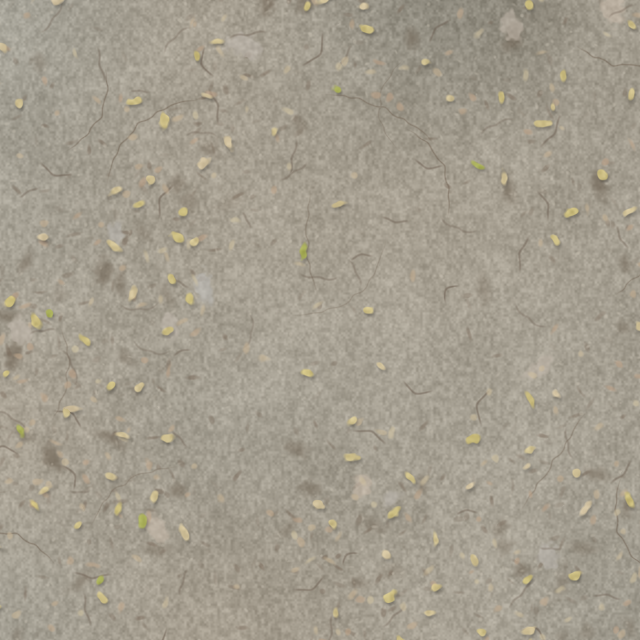
Write a Shadertoy shader that draws this texture.

```glsl
// Dusty trodden ground with fallen yellow petals, crumbs, stones and twigs.
// Layered noise makes the soil; jittered grids scatter soft rotated blobs
// and bent strands over it, gathered into drifts by a litter density field.

#define SOIL vec3(0.640, 0.619, 0.568)
#define PATCH_CONTRAST 0.085
#define GRAIN_CONTRAST 0.085
#define PETAL_SHARE 0.50
#define CRUMB_SHARE 0.24
#define STAIN_SHARE 0.26
#define STONE_SHARE 0.20
#define TWIG_SHARE 0.42
#define EDGE 0.0018

vec3 hash3(vec2 p) {
    vec3 q = fract(p.xyx * vec3(0.1031, 0.1030, 0.0973));
    q += dot(q, q.yxz + 33.33);
    return fract((q.xxy + q.yzz) * q.zyx);
}

float noise(vec2 p) {
    vec2 i = floor(p), f = fract(p);
    f = f * f * (3.0 - 2.0 * f);
    float low = mix(hash3(i).x, hash3(i + vec2(1, 0)).x, f.x);
    float high = mix(hash3(i + vec2(0, 1)).x, hash3(i + vec2(1, 1)).x, f.x);
    return mix(low, high, f.y);
}

float fbm(vec2 p) {
    float sum = 0.0, amp = 0.5;
    for (int i = 0; i < 5; i++) {
        sum += amp * noise(p);
        p = mat2(1.6, 1.2, -1.2, 1.6) * p + 17.3;
        amp *= 0.55;
    }
    return sum;
}

vec2 rotate(vec2 p, float a) {
    float c = cos(a), s = sin(a);
    return vec2(c * p.x + s * p.y, c * p.y - s * p.x);
}

// Litter gathers in drifts, more towards the left and the bottom.
float litter(vec2 p) {
    float drift = smoothstep(0.32, 0.72, noise(p * 5.5 + 41.0));
    return (0.35 + 1.2 * drift) * (1.45 - 0.4 * p.x - 0.6 * p.y);
}

// Scattered blobs: x is coverage, y a random tint per blob.
vec2 scatter(vec2 p, float cells, vec2 size, float share, float soft, float seed) {
    vec2 result = vec2(0.0);
    vec2 home = floor(p * cells);
    float ragged = 0.7 * (noise(p * 130.0 + seed) - 0.5);
    for (int y = -1; y <= 1; y++)
    for (int x = -1; x <= 1; x++) {
        vec2 id = home + vec2(x, y);
        vec3 place = hash3(id + seed);
        vec3 look = hash3(id + seed + 57.0);
        vec2 center = (id + place.xy) / cells;
        if (place.z > share * litter(center)) continue;
        vec2 radius = size * mix(vec2(0.6), vec2(1.25), look.yz);
        vec2 q = rotate(p - center, look.x * 6.283);
        q.y += 18.0 * (look.z - 0.5) * q.x * q.x;
        float d = (length(q / radius) - 1.0 + ragged) * min(radius.x, radius.y);
        float cover = 1.0 - smoothstep(-soft, soft, d);
        if (cover > result.x) result = vec2(cover, fract(look.x * 7.0 + look.y));
    }
    return result;
}

// Thin bent strands that fade towards both ends.
float twigs(vec2 p, float cells, float reach, float width, float share, float seed) {
    float cover = 0.0;
    vec2 home = floor(p * cells);
    for (int y = -1; y <= 1; y++)
    for (int x = -1; x <= 1; x++) {
        vec2 id = home + vec2(x, y);
        vec3 place = hash3(id + seed);
        vec3 look = hash3(id + seed + 91.0);
        if (place.z > share) continue;
        vec2 q = rotate(p - (id + place.xy) / cells, look.x * 6.283);
        float span = reach * mix(0.45, 1.0, look.y);
        q.y += (look.z - 0.5) * q.x * q.x / span + 0.007 * (noise(q.xx * 45.0 + seed) - 0.5);
        float strand = 1.0 - smoothstep(width - EDGE, width + EDGE, abs(q.y));
        strand *= 1.0 - smoothstep(0.6 * span, span, abs(q.x));
        cover = max(cover, strand * mix(0.5, 1.0, look.z));
    }
    return cover;
}

vec3 soil(vec2 p) {
    float patches = fbm(p * 4.0 + 3.0) - 0.48;
    float lumps = fbm(p * 26.0 + 9.0) - 0.48;
    float grain = noise(p * vec2(190.0, 130.0)) + 0.8 * noise(p * 290.0 + 5.0) - 0.9;
    vec3 color = SOIL + PATCH_CONTRAST * (patches + 0.8 * lumps) + GRAIN_CONTRAST * grain;
    color += vec3(0.012, 0.0, -0.008) * (noise(p * 3.0 + 70.0) * 2.0 - 1.0);
    // One damp, darker corner near the upper edge.
    return color - 0.075 * exp(-18.0 * dot(p - vec2(0.74, 1.03), p - vec2(0.74, 1.03)));
}

void mainImage(out vec4 fragColor, in vec2 fragCoord) {
    vec2 p = fragCoord / iResolution.y;
    vec3 color = soil(p);
    float texture1 = noise(p * 160.0 + 31.0) - 0.5;

    // Dark stains, brown specks and pale grit.
    vec2 b = scatter(p, 14.0, vec2(0.017, 0.010), STAIN_SHARE, 0.008, 11.0);
    color = mix(color, vec3(0.39, 0.34, 0.28), 0.5 * b.x * (0.4 + 0.6 * b.y));
    b = scatter(p, 40.0, vec2(0.007, 0.003), CRUMB_SHARE, 0.002, 23.0);
    color = mix(color, vec3(0.43, 0.36, 0.30), 0.45 * b.x * b.y);
    b = scatter(p, 80.0, vec2(0.0028, 0.002), CRUMB_SHARE, EDGE, 37.0);
    color = mix(color, vec3(0.80, 0.77, 0.71), 0.45 * b.x * b.y);

    // Flat pale stones and strands.
    b = scatter(p, 7.0, vec2(0.023, 0.016), STONE_SHARE, 0.004, 149.0);
    color = mix(color, mix(vec3(0.70, 0.70, 0.69), vec3(0.78, 0.72, 0.65), b.y) + 0.1 * texture1, 0.65 * b.x);
    color = mix(color, vec3(0.43, 0.37, 0.31), 0.55 * twigs(p, 5.0, 0.11, 0.0010, TWIG_SHARE, 63.0));
    color = mix(color, vec3(0.40, 0.34, 0.29), 0.5 * twigs(p, 12.0, 0.035, 0.0016, TWIG_SHARE, 77.0));

    // Buff crumbs, then petals with a small soft shadow.
    b = scatter(p, 30.0, vec2(0.007, 0.0042), CRUMB_SHARE, 0.0022, 83.0);
    color = mix(color, mix(vec3(0.73, 0.62, 0.52), vec3(0.82, 0.77, 0.64), b.y), 0.6 * b.x);
    vec2 petal = vec2(0.0105, 0.0056);
    b = scatter(p + vec2(-0.002, 0.004), 14.0, petal, PETAL_SHARE, 0.004, 101.0);
    color *= 1.0 - 0.22 * b.x;
    b = scatter(p, 14.0, petal, PETAL_SHARE, EDGE, 101.0);
    vec3 tint = mix(vec3(0.83, 0.77, 0.48), vec3(0.86, 0.79, 0.66), b.y);
    tint = mix(tint, vec3(0.68, 0.71, 0.33), step(0.93, b.y));
    color = mix(color, tint + 0.12 * texture1, 0.85 * b.x);

    fragColor = vec4(clamp(color, 0.0, 1.0), 1.0);
}
```
